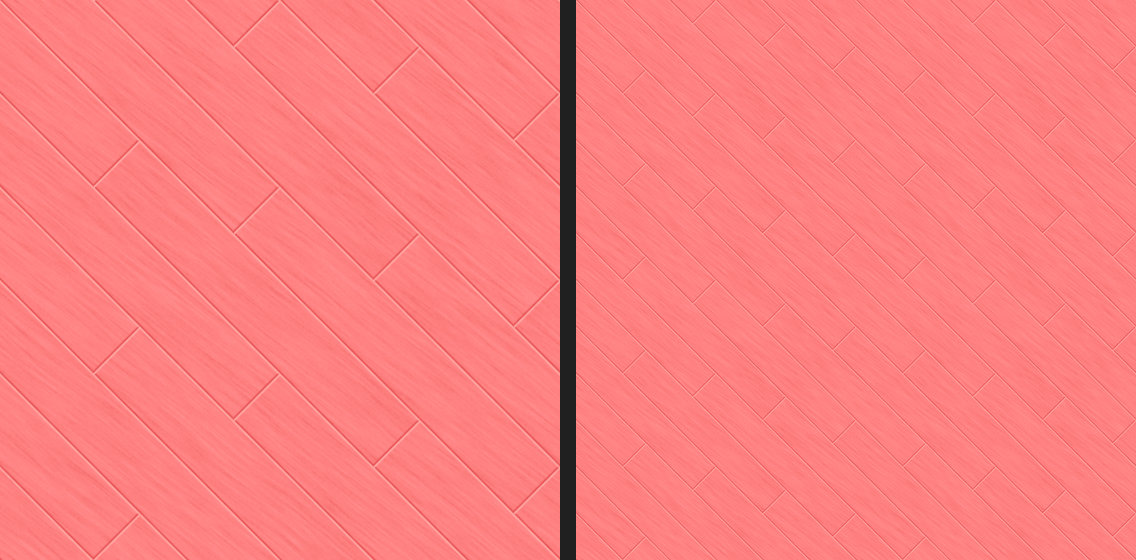
Left: one tile. Right: repeated 2 by 2.
Reproduce this texture procedurally as a WebGL 1 fragment shader.

```glsl
precision highp float;

uniform vec2 u_resolution;

const float ROWS = 6.0;           // diagonal plank rows across the tile
const float STAGGER = 1.0 / 3.0;  // joint shift from one row to the next
const float JOINT_START = 5.0 / 6.0;
const float PLANK_LENGTH = 0.70711;
const float PLANK_WIDTH = PLANK_LENGTH / ROWS;

const vec3 CORAL = vec3(1.0, 0.505, 0.505);
const vec3 GRAIN_TINT = vec3(0.5, 1.0, 1.0);
const vec3 HIGHLIGHT = vec3(1.0, 0.67, 0.65);
const vec3 SHADOW = vec3(0.89, 0.30, 0.31);

float hash(vec2 p) {
  vec3 q = fract(vec3(p.xyx) * 0.1031);
  q += dot(q, q.yzx + 33.33);
  return fract((q.x + q.y) * q.z);
}

float noise(vec2 p) {
  vec2 i = floor(p);
  vec2 f = fract(p);
  f = f * f * (3.0 - 2.0 * f);
  float low = mix(hash(i), hash(i + vec2(1.0, 0.0)), f.x);
  float high = mix(hash(i + vec2(0.0, 1.0)), hash(i + vec2(1.0, 1.0)), f.x);
  return mix(low, high, f.y);
}

// Signed distance to the nearest whole number, scaled to canvas units
float edgeDistance(float x, float size) {
  return (fract(x + 0.5) - 0.5) * size;
}

float ridge(float d, float width) {
  return exp(-d * d / (width * width));
}

// Long fine wood streaks, slightly oblique to the plank; roughly -1 to 1
float woodGrain(vec2 p, float seed) {
  vec2 shift = vec2(seed * 37.0, seed * 91.0);
  float bend = 0.008 * noise(p * vec2(7.0, 16.0) + shift);
  vec2 q = vec2(p.x, p.y - 0.12 * p.x + bend);
  float streaks = noise(q * vec2(13.0, 230.0) + shift);
  float fibres = noise(q * vec2(30.0, 370.0) + shift + 50.0);
  float patches = noise(q * vec2(5.0, 40.0) + shift + 90.0);
  float speckle = noise(p * 330.0 + shift);
  return 2.0 * (0.38 * streaks + 0.32 * fibres + 0.13 * patches + 0.17 * speckle) - 1.0;
}

void main() {
  vec2 uv = gl_FragCoord.xy / u_resolution;

  // Plank coordinates: x along the boards, y across them
  float across = (uv.x + uv.y) * ROWS;
  float row = floor(across);
  float along = uv.x - uv.y - JOINT_START - row * STAGGER;
  float board = floor(along);
  vec2 local = vec2(fract(along) * PLANK_LENGTH, fract(across) * PLANK_WIDTH);

  // Board number that repeats with the tile
  float seed = mod(row, ROWS) * 2.0 + mod(board + floor(row / ROWS), 2.0);

  // Grain with a few slightly deeper fibres
  float grain = woodGrain(local, seed);
  float tone = 0.062 * grain - 0.012 * smoothstep(0.3, 0.65, -grain);
  tone += 0.005 * (hash(vec2(seed, 7.0)) - 0.5);
  vec3 color = CORAL + vec3(min(tone, 0.0), tone, tone) * GRAIN_TINT;

  // Grooves: shaded lower lip of one board, lit upper lip of the next
  float seam = edgeDistance(across, PLANK_WIDTH);
  float joint = edgeDistance(along, PLANK_LENGTH);
  float lip = 0.0016;
  float width = 0.0018;
  float shade = max(ridge(seam - lip, width), ridge(joint + lip, width));
  float light = max(ridge(seam + lip, width), ridge(joint - lip, width));
  float wear = 0.78 + 0.22 * noise(local * 130.0 + seed * 13.0);
  color = mix(color, SHADOW, shade * wear);
  color = mix(color, HIGHLIGHT, light * wear);

  gl_FragColor = vec4(clamp(color, 0.0, 1.0), 1.0);
}
```
